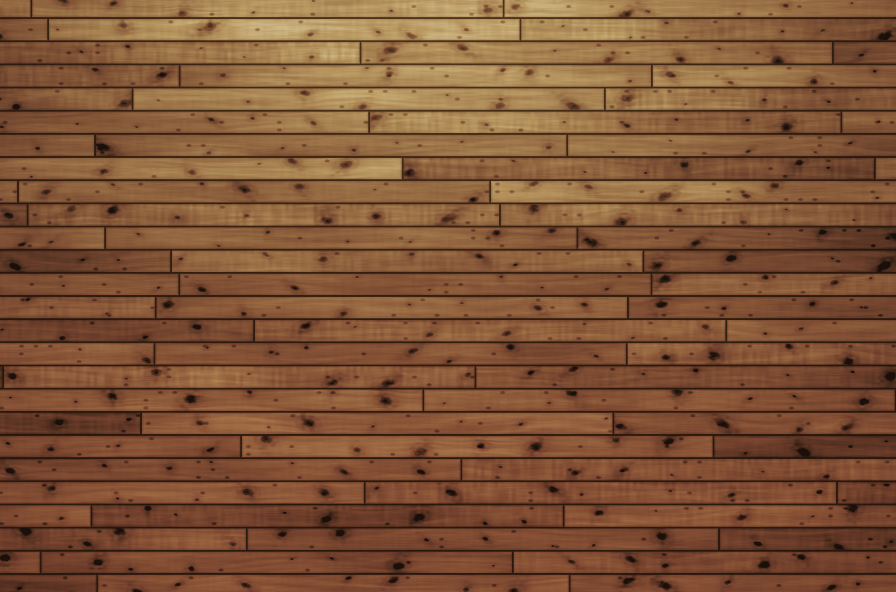
A WebGL 1 fragment shader for this texture:

```glsl
precision highp float;
uniform vec2 u_resolution;

#define ROWS 25.56
#define ROW_SHIFT 0.22
#define WIDTH_IN_ROWS 38.8
#define PLANK_LENGTH 20.45
#define GAP 0.036
#define KNOTS 7
#define BASE_TONE 1.72
#define GLOW_TONE 2.3
#define GLOW_CENTER vec2(0.48, 1.0)
#define GLOW_SIZE vec2(0.37, 0.43)
#define PLANK_VARIATION 1.35
#define GRAIN_CONTRAST 1.5

float hash(vec2 p) {
  vec3 q = fract(p.xyx * vec3(0.1031, 0.1030, 0.0973));
  q += dot(q, q.yzx + 33.33);
  return fract((q.x + q.y) * q.z);
}

float noise(vec2 p) {
  vec2 cell = floor(p), f = fract(p);
  f = f * f * (3.0 - 2.0 * f);
  return mix(mix(hash(cell), hash(cell + vec2(1.0, 0.0)), f.x),
             mix(hash(cell + vec2(0.0, 1.0)), hash(cell + 1.0), f.x), f.y);
}

// Wood colours from shadow (0) to highlight (5)
vec3 woodColor(float tone) {
  vec3 c = mix(vec3(0.10, 0.06, 0.04), vec3(0.26, 0.16, 0.11), clamp(tone + 1.0, 0.0, 1.0));
  c = mix(c, vec3(0.40, 0.24, 0.17), clamp(tone, 0.0, 1.0));
  c = mix(c, vec3(0.51, 0.33, 0.22), clamp(tone - 1.0, 0.0, 1.0));
  c = mix(c, vec3(0.61, 0.45, 0.29), clamp(tone - 2.0, 0.0, 1.0));
  c = mix(c, vec3(0.73, 0.60, 0.40), clamp(tone - 3.0, 0.0, 1.0));
  return mix(c, vec3(0.85, 0.77, 0.62), clamp(tone - 4.0, 0.0, 1.0));
}

// Returns knot darkness in x and grain displacement in y
vec2 knots(vec2 p, float seed) {
  vec2 result = vec2(0.0);
  for (int i = 0; i < KNOTS; i++) {
    float k = float(i);
    float size = hash(vec2(seed, k + 3.0));
    float radius = mix(0.05, 0.21, size * size);
    vec2 center = vec2((k + 0.1 + 0.8 * hash(vec2(seed, k + 17.0))) * PLANK_LENGTH / float(KNOTS),
                       mix(0.15, 0.85, hash(vec2(seed, k + 41.0))));
    vec2 d = p - center;
    float slant = hash(vec2(seed, k + 67.0)) - 0.5;
    float r = length(vec2(d.x * 0.72 + d.y * slant, d.y * 1.15)) / radius;
    r += 0.35 * (noise(p * 9.0 + seed) - 0.5);
    float core = 1.0 - smoothstep(0.55, 1.15, r);
    float ring = 0.5 + 0.5 * cos(r * 6.0);
    float halo = exp(-r * r * 0.22);
    // Slanted flame of darker wood beside larger knots
    vec2 flame = vec2(d.x + d.y * slant * 2.5, d.y * 0.7) / (0.12 + radius * 1.6);
    float smudge = exp(-dot(flame, flame)) * noise(p * vec2(5.0, 9.0) + k);
    result.x += core * (1.3 + 0.4 * ring) + halo * (0.3 + 0.3 * ring) + smudge * size * 1.3;
    result.y += sign(d.y) * radius * exp(-r * r * 0.12) * smoothstep(0.0, 0.1, abs(d.y));
  }
  return result;
}

void main() {
  vec2 uv = gl_FragCoord.xy / u_resolution;
  float pixel = ROWS / u_resolution.y;

  // Staggered plank layout, measured in plank heights
  vec2 p = vec2(uv.x * WIDTH_IN_ROWS, (1.0 - uv.y) * ROWS + ROW_SHIFT);
  float row = floor(p.y);
  float along = p.x + hash(vec2(row, 7.3)) * PLANK_LENGTH;
  float column = floor(along / PLANK_LENGTH);
  vec2 local = vec2(along - column * PLANK_LENGTH, fract(p.y));
  float seed = 11.0 + row * 5.0 + column * 173.0;

  // Grain flowing around the knots
  vec2 knot = knots(local, seed);
  vec2 g = vec2(local.x, local.y - knot.y * 0.6) + seed * vec2(3.7, 1.9);
  float wave = noise(g * vec2(0.28, 1.2));
  float fibers = noise(vec2(g.x * 0.35, g.y * 8.0 + wave * 4.0));
  float fine = noise(vec2(g.x * 1.6, g.y * 19.0));
  float grain = (fibers - 0.5) * 0.45 + (fine - 0.5) * 0.25 + (wave - 0.5) * 0.4;

  // Crosswise saw marks on the rougher planks
  float rough = smoothstep(0.45, 0.8, hash(vec2(seed, 91.0)));
  float saw = noise(vec2(local.x * 6.5 + seed, local.y * 1.6)) - 0.5;
  float patches = noise(vec2(local.x * 0.22 + seed, seed)) - 0.5;

  // Warm light falling from the top
  vec2 away = (uv - GLOW_CENTER) / GLOW_SIZE;
  float glow = exp(-dot(away, away));
  float tone = BASE_TONE + GLOW_TONE * glow + 0.5 * (uv.y - 0.5) * (1.0 - glow);
  tone -= 0.5 * smoothstep(0.3, 0.55, abs(uv.x - 0.5));
  tone += (hash(vec2(seed, 5.0)) - 0.42) * PLANK_VARIATION * (1.0 - 0.5 * glow);
  tone += grain * GRAIN_CONTRAST + saw * (0.15 + 0.5 * rough) + patches * 0.6;
  tone -= knot.x * 1.25;

  // Small pinholes and specks
  vec2 speckCell = floor(local * vec2(1.6, 3.0));
  vec2 speck = fract(local * vec2(1.6, 3.0)) - 0.5;
  float hasSpeck = step(0.93, hash(speckCell + seed));
  tone -= hasSpeck * 1.5 * (1.0 - smoothstep(0.06, 0.2, length(speck * vec2(0.8, 0.7))));

  // Worn bevel and dark joints
  vec2 edge = min(local, vec2(PLANK_LENGTH, 1.0) - local);
  float border = min(edge.x, edge.y);
  tone -= 0.55 * (1.0 - smoothstep(GAP, 0.15, border));
  vec3 color = woodColor(tone);
  color *= mix(vec3(1.05, 0.97, 0.95), vec3(1.0, 1.01, 0.97), smoothstep(0.1, 0.8, uv.y));
  float joint = 1.0 - smoothstep(GAP - 0.5 * pixel, GAP + 0.6 * pixel, border);
  color = mix(color, vec3(0.12, 0.075, 0.04) * (1.0 + glow), joint * 0.88);

  gl_FragColor = vec4(color, 1.0);
}
```
